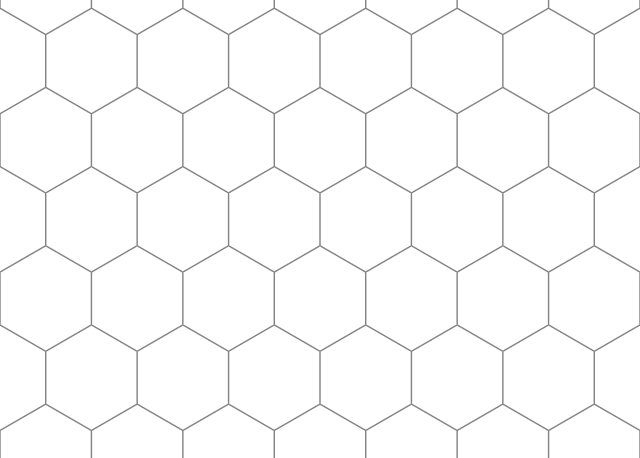
Give the GLSL for this pattern, as a WebGL 2 fragment shader.

```glsl
#version 300 es
precision highp float;
// Honeycomb of thin grey outlines on white: upright regular hexagons, seven across.
// Each point is folded into its nearest cell of two interleaved rectangular
// lattices, and the distance to that cell's border gives the line coverage.

uniform vec2 u_resolution;
out vec4 outColor;

const float CELLS_ACROSS = 7.0;             // hexagons in the canvas width
const vec2 CELL_CENTRE = vec2(0.5, 1.533);  // one hexagon centre, in cells from the top left
const float LINE_WIDTH = 0.0155;            // in cell widths
const vec3 PAPER = vec3(1.0);
const vec3 LINE = vec3(0.51);

const vec2 LATTICE = vec2(1.0, 1.7320508);  // period of each rectangular lattice
const vec2 SLANT = vec2(0.5, 0.8660254);    // normal of the slanted sides

// Offset from the nearest centre of a rectangular lattice
vec2 foldLattice(vec2 p) {
    return p - LATTICE * floor(p / LATTICE + 0.5);
}

// Distance from a point to the border of its hexagon
float borderDistance(vec2 p) {
    vec2 a = foldLattice(p);
    vec2 b = foldLattice(p - 0.5 * LATTICE);
    vec2 q = abs(dot(a, a) < dot(b, b) ? a : b);
    return 0.5 - max(q.x, dot(q, SLANT));
}

// Share of a pixel-wide window that the line covers
float lineCoverage(float dist, float pixel) {
    float low = max(dist - 0.5 * LINE_WIDTH, -0.5 * pixel);
    float high = min(dist + 0.5 * LINE_WIDTH, 0.5 * pixel);
    return clamp((high - low) / pixel, 0.0, 1.0);
}

void main() {
    // Cell units, measured down from the top left corner
    float pixel = CELLS_ACROSS / u_resolution.x;
    vec2 fromTop = vec2(gl_FragCoord.x, u_resolution.y - gl_FragCoord.y);
    vec2 p = fromTop * pixel - CELL_CENTRE;

    float coverage = lineCoverage(borderDistance(p), pixel);
    outColor = vec4(mix(PAPER, LINE, coverage), 1.0);
}
```
